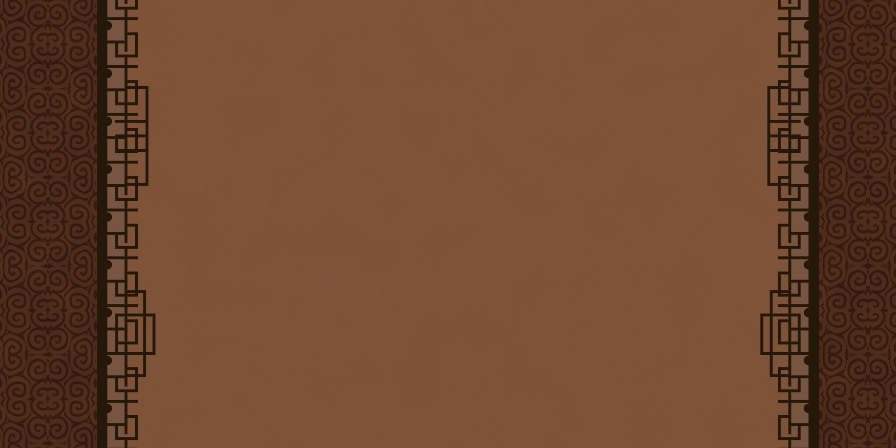
Reproduce this background procedurally as a WebGL 1 fragment shader.

```glsl
precision highp float;
// Plain brown field between two carved side panels, each edged by a dark
// post and an angular lattice. Both sides share one mirrored coordinate;
// lattice lines are box distances, the carving is a folded tile of spirals.
uniform vec2 u_resolution;

const float HEIGHT = 384.0;      // design units over the canvas height
const float MIRROR_X = 392.5;    // axis shared by the two borders
const float POST_IN = 83.0;
const float POST_OUT = 92.0;
const float KEY_PERIOD = 41.0;
const float CELL = 19.0;         // spacing of the carved spirals

const vec3 FIELD = vec3(0.495, 0.325, 0.220);
const vec3 POCKET = vec3(0.470, 0.335, 0.245);
const vec3 PANEL = vec3(0.305, 0.175, 0.115);
const vec3 GROOVE = vec3(0.215, 0.100, 0.055);
const vec3 DARK = vec3(0.145, 0.090, 0.040);

vec2 hash2(vec2 p) {
  vec2 h = vec2(dot(p, vec2(127.1, 311.7)), dot(p, vec2(269.5, 183.3)));
  return fract(sin(h) * 43758.5);
}

float corner(vec2 cell, vec2 offset, vec2 f) {
  return dot(hash2(cell + offset) * 2.0 - 1.0, f - offset);
}

float gradientNoise(vec2 p) {
  vec2 i = floor(p), f = fract(p);
  vec2 w = f * f * f * (f * (f * 6.0 - 15.0) + 10.0);
  float low = mix(corner(i, vec2(0, 0), f), corner(i, vec2(1, 0), f), w.x);
  float high = mix(corner(i, vec2(0, 1), f), corner(i, vec2(1, 1), f), w.x);
  return mix(low, high, w.y);
}

float coverage(float d, float blur) {
  return 1.0 - smoothstep(-0.5 * blur, 0.5 * blur, d);
}

float box(vec2 p, vec2 a, vec2 b) {
  vec2 d = abs(p - 0.5 * (a + b)) - 0.5 * abs(b - a);
  return max(d.x, d.y);
}

float frame(vec2 p, vec2 a, vec2 b) {
  return abs(box(p, a, b));
}

// One stepped module of the narrow lattice
float keyModule(vec2 p) {
  float d = box(p, vec2(92, 6), vec2(117, 6));
  d = min(d, box(p, vec2(108, -1), vec2(108, 33)));
  d = min(d, box(p, vec2(108, 38), vec2(108, 42)));
  d = min(d, box(p, vec2(108, 19), vec2(117, 19)));
  d = min(d, box(p, vec2(117, 19), vec2(117, 38)));
  d = min(d, box(p, vec2(100, 38), vec2(117, 38)));
  d = min(d, box(p, vec2(100, 26), vec2(100, 38)));
  return min(d, box(p, vec2(92, 26), vec2(108, 26)));
}

// Repeated modules, the two wider groups and the knobs on the post
float lattice(vec2 p) {
  vec2 tile = vec2(p.x, mod(p.y - 10.0, KEY_PERIOD));
  float d = keyModule(tile);
  d = min(d, frame(p, vec2(108, 75), vec2(126, 158)));
  for (int i = 0; i < 3; i++) {
    float y = 104.0 + 12.5 * float(i);
    d = min(d, box(p, vec2(100, y), vec2(126, y)));
  }
  d = min(d, frame(p, vec2(108, 250), vec2(124, 322)));
  d = min(d, frame(p, vec2(100, 270), vec2(132, 303)));
  float knob = length(tile - vec2(POST_OUT, 12.0)) - 4.0;
  return min(d - 1.25, knob);
}

// Groove strength: spirals around the nearest jittered centre
float carving(vec2 p, float blur) {
  vec2 q = abs(mod(p, vec2(82, 76)) - vec2(41, 38));
  q += 2.0 * vec2(gradientNoise(q / 9.0), gradientNoise(q / 9.0 + 31.0));
  vec2 home = floor(q / CELL);
  vec2 nearest = vec2(1000.0);
  float turn = 1.0;
  for (int j = -1; j <= 1; j++) {
    for (int i = -1; i <= 1; i++) {
      vec2 id = home + vec2(float(i), float(j));
      vec2 delta = q - (id + 0.25 + 0.5 * hash2(id)) * CELL;
      if (dot(delta, delta) < dot(nearest, nearest)) {
        nearest = delta;
        turn = mod(id.x + id.y, 2.0) * 2.0 - 1.0;
      }
    }
  }
  float angle = atan(nearest.y, nearest.x) / 6.28318;
  float stripe = abs(fract(length(nearest) / 6.0 + turn * angle) - 0.5);
  return coverage(stripe * 6.0 - 1.1, 1.5 * blur);
}

void main() {
  float unit = HEIGHT / u_resolution.y;
  vec2 p = gl_FragCoord.xy * unit;
  p.y = HEIGHT - p.y;
  vec2 side = vec2(MIRROR_X - abs(p.x - MIRROR_X), p.y);

  // Field with a faint mottled grain
  float grain = gradientNoise(p / 5.0) + gradientNoise(p / 38.0);
  vec3 color = FIELD + 0.007 * grain;
  color = mix(color, POCKET, coverage(side.x - 107.0, 6.0));

  // Lattice, carved panel and the post between them
  color = mix(color, DARK, coverage(lattice(side), unit));
  vec3 carved = mix(PANEL, GROOVE, carving(side, unit));
  carved *= 1.0 + 0.12 * gradientNoise(p / 24.0);
  color = mix(color, carved, coverage(side.x - POST_IN, unit));
  float post = max(POST_IN - side.x, side.x - POST_OUT);
  color = mix(color, DARK, coverage(post, unit));

  gl_FragColor = vec4(color, 1.0);
}
```
